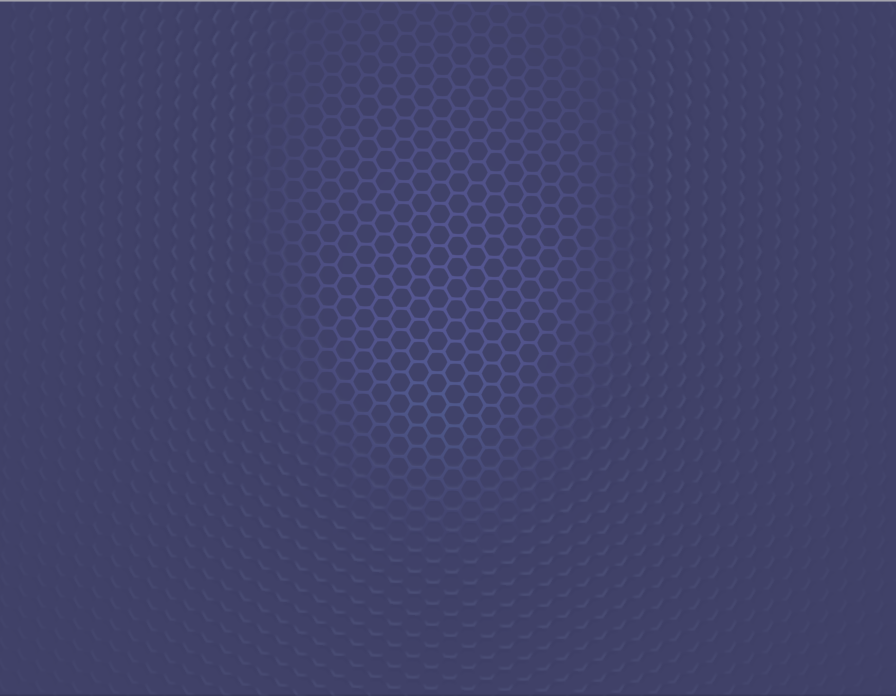
Reproduce this background procedurally as a WebGL 2 fragment shader.

```glsl
#version 300 es
precision highp float;

uniform vec2 u_resolution;
out vec4 fragColor;

#define PITCH 0.0304
#define TILT 0.019
#define ANCHOR vec2(0.0122, 0.0554)
#define HOLE_RADIUS 0.435
#define GLOW_CENTER vec2(0.0, 0.065)
#define GLOW_SIZE vec2(0.27, 0.37)
#define LENS_CENTER vec2(-0.005, 0.25)
#define LENS_SQUASH 0.55
#define BASE_COLOR vec3(0.250, 0.254, 0.406)
#define WEB_COLOR vec3(0.335, 0.340, 0.575)
#define RIM_COLOR vec3(0.345, 0.370, 0.530)
#define TOP_LINE_COLOR vec3(0.64, 0.64, 0.68)

// Offset from the nearest centre of a flat-topped hexagonal lattice.
vec2 hexCell(vec2 p) {
    vec2 period = vec2(sqrt(3.0), 1.0);
    vec2 a = mod(p + 0.5 * period, period) - 0.5 * period;
    vec2 b = mod(p, period) - 0.5 * period;
    return dot(a, a) < dot(b, b) ? a : b;
}

// Radius measure between a hexagon and a circle, for rounded corners.
float roundedHex(vec2 p) {
    vec2 q = abs(p);
    float hex = max(q.y, dot(q, vec2(0.866, 0.5)));
    return mix(hex, length(p), 0.35);
}

float gaussian(vec2 p) {
    return exp(-dot(p, p));
}

void main() {
    vec2 p = (gl_FragCoord.xy - 0.5 * u_resolution) / u_resolution.y;
    float pixel = 1.0 / u_resolution.y;

    // Slightly tilted lattice
    float c = cos(TILT), s = sin(TILT);
    mat2 tilt = mat2(c, s, -s, c);
    vec2 cell = hexCell(tilt * (p - ANCHOR) / PITCH);
    float radius = roundedHex(cell);
    float soft = 0.8 * pixel / PITCH;

    // Full web near the middle, dissolving into outward-facing rims
    vec2 lens = (p - LENS_CENTER) * vec2(1.0, LENS_SQUASH);
    float lensRadius = length(lens);
    float dissolve = smoothstep(0.17, 0.33, lensRadius);
    vec2 outward = tilt * lens / max(lensRadius, 0.001);
    float facing = dot(cell, outward) / max(length(cell), 0.001);

    float web = smoothstep(HOLE_RADIUS - soft, HOLE_RADIUS + soft, radius);
    float rim = gaussian(vec2((radius - 0.42) / 0.075, 0.0));
    float litRim = rim * smoothstep(0.45, 0.98, facing);
    float shadeRim = rim * smoothstep(0.45, 0.98, -facing);

    // Central light and its slow fall-off
    float glow = gaussian((p - GLOW_CENTER) / GLOW_SIZE);
    float reach = 0.62 * gaussian(lens / 0.55);
    float coolSpot = gaussian((p - vec2(-0.015, -0.11)) / 0.10);

    vec3 color = BASE_COLOR + glow * vec3(0.002, 0.004, 0.012);
    vec3 webColor = WEB_COLOR + coolSpot * vec3(-0.015, 0.025, 0.0);
    color = mix(color, webColor, web * glow * (1.0 - dissolve));
    color = mix(color, RIM_COLOR, litRim * reach * dissolve);
    color -= 0.022 * shadeRim * reach * dissolve;

    // Thin light line above, faint dark line below
    float topLine = smoothstep(0.5 - 0.0035, 0.5 - 0.001, p.y);
    float bottomLine = 1.0 - smoothstep(-0.499, -0.4965, p.y);
    color = mix(color, TOP_LINE_COLOR, topLine);
    color *= 1.0 - 0.12 * bottomLine;

    fragColor = vec4(color, 1.0);
}
```
